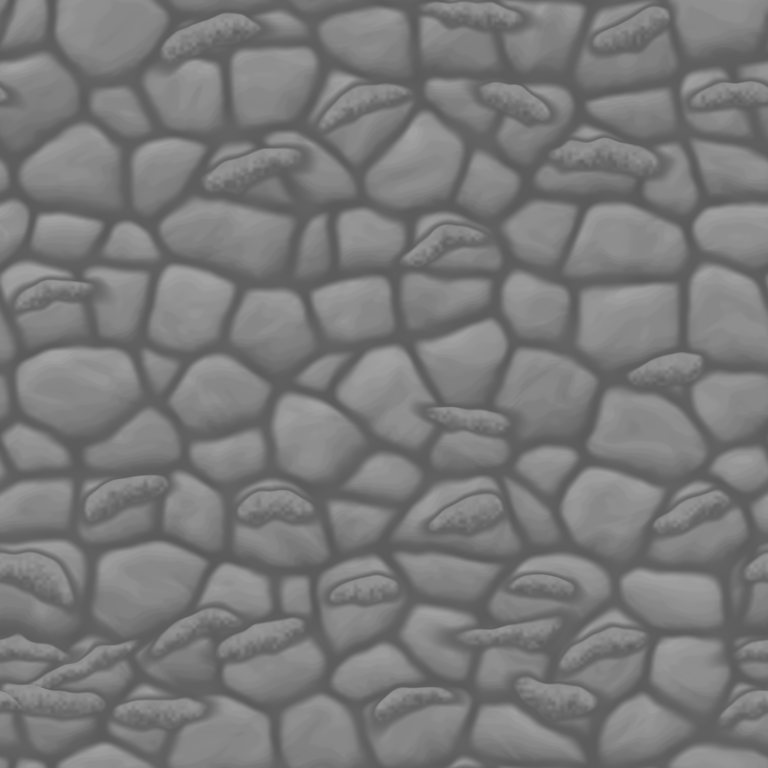
Give the GLSL for this texture, as a three.js fragment shader.

```glsl
// Hand-painted grey rubble wall that tiles: a wrapped, weighted Voronoi diagram
// with rounded corners makes the stones, posterised noise gives brush planes,
// and bent lens shapes hung on some stones make the rough, grainy ledges.
varying vec2 vUv;

const vec2 GRID = vec2(9.0, 11.0);   // stones across and up

vec2 hash2(vec2 p) {
  vec3 q = fract(p.xyx * vec3(0.1031, 0.1030, 0.0973));
  q += dot(q, q.yzx + 33.33);
  return fract((q.xx + q.yz) * q.zy);
}

// Value noise that wraps after a whole period
float noise(vec2 p, float period) {
  vec2 i = floor(p), f = fract(p);
  f = f * f * (3.0 - 2.0 * f);
  float a = hash2(mod(i, period)).x;
  float b = hash2(mod(i + vec2(1.0, 0.0), period)).x;
  float c = hash2(mod(i + vec2(0.0, 1.0), period)).x;
  float d = hash2(mod(i + 1.0, period)).x;
  return mix(mix(a, b, f.x), mix(c, d, f.x), f.y);
}

vec2 rotate(vec2 p, float a) {
  return vec2(cos(a) * p.x + sin(a) * p.y, cos(a) * p.y - sin(a) * p.x);
}

// Stone centre in grid units; each row is shifted by its own amount
vec2 stoneCentre(vec2 cell) {
  vec2 id = mod(cell, GRID);
  float rowShift = 0.6 * (hash2(vec2(id.y, 71.0)).x - 0.5);
  return cell + 0.5 + (hash2(id + 3.0) - 0.5) * vec2(0.75, 0.65) + vec2(rowShift, 0.0);
}

// Squared distance less the stone's weight, so that sizes vary
float stonePower(vec2 toCentre, vec2 cell) {
  return dot(toCentre, toCentre) - 0.5 * hash2(mod(cell, GRID) + 19.0).x;
}

// Ledge around a stone: x = signed inner distance, y = height from -1 to 1
vec2 ledge(vec2 local, vec2 id) {
  vec2 r = hash2(id + 41.0), s = hash2(id + 57.0);
  vec2 q = rotate(local - vec2(0.0, 0.022), (r.x - 0.4) * 0.7);
  q.y += (s.x - 0.3) * 6.0 * q.x * q.x;
  q.y += 0.008 * (noise(q * 45.0 + id * 9.0, 512.0) - 0.5);
  vec2 size = vec2(mix(0.045, 0.075, r.y), mix(0.013, 0.021, s.y));
  vec2 e = abs(q / size);
  float reach = pow(pow(e.x, 2.4) + pow(e.y, 2.4), 1.0 / 2.4);
  return vec2((1.0 - reach) * size.y, q.y / size.y);
}

void main() {
  // Hand-drawn wobble of all outlines
  vec2 uv = vUv;
  uv += 0.016 * (vec2(noise(vUv * 14.0, 14.0), noise(vUv * 14.0 + 5.0, 14.0)) - 0.5);
  uv += 0.004 * (vec2(noise(vUv * 48.0, 48.0), noise(vUv * 48.0 + 9.0, 48.0)) - 0.5);
  vec2 p = uv * GRID, base = floor(p);

  // Find the stone that owns this point
  float best = 1e3;
  vec2 owner = base;
  for (int j = -2; j <= 2; j++) for (int i = -2; i <= 2; i++) {
    vec2 cell = base + vec2(float(i), float(j));
    float power = stonePower(p - stoneCentre(cell), cell);
    if (power < best) { best = power; owner = cell; }
  }
  vec2 centre = stoneCentre(owner), id = mod(owner, GRID);

  // Blend the distances to all borders, and gather the ledges
  float total = 1e-9, dirTotal = 1e-9;
  vec2 outward = vec2(0.0), lip = vec2(-1.0, 0.0);
  for (int j = -2; j <= 2; j++) for (int i = -2; i <= 2; i++) {
    vec2 cell = base + vec2(float(i), float(j));
    vec2 other = stoneCentre(cell), cellId = mod(cell, GRID);
    if (distance(cell, owner) > 0.5) {
      float border = 0.5 * (stonePower(p - other, cell) - best) / length((other - centre) * GRID);
      total += exp(-200.0 * border);
      float w = exp(-75.0 * border);
      outward += w * normalize((other - centre) / GRID);
      dirTotal += w;
    }
    if (hash2(cellId + 83.0).x < 0.24) {
      vec2 l = ledge((p - other) / GRID, cellId);
      if (l.x > lip.x) lip = l;
    }
  }
  float depth = max(-log(total) / 200.0, 0.0);
  outward /= dirTotal;

  // Stone face: light from above, broken into brush planes
  vec2 local = (p - centre) / GRID;
  vec2 brush = rotate(local, (hash2(id + 7.0).x - 0.4) * 1.6) * vec2(20.0, 42.0) + id * 23.0;
  brush += 1.2 * noise(brush * 0.8 + 60.0, 512.0);
  float strokes = 0.7 * noise(brush, 512.0) + 0.3 * noise(brush * 2.3, 512.0) - 0.5;
  float facing = outward.y - 0.3 * outward.x;
  float face = 0.54 + 0.04 * (hash2(id + 29.0).y - 0.5) + 0.5 * local.y + 0.10 * strokes;
  face += 0.07 * facing * smoothstep(0.04, 0.008, depth);
  float level = face * 36.0;
  float planes = (floor(level) + smoothstep(0.25, 0.75, fract(level))) / 36.0;
  face = mix(face, planes, 0.75) - 0.035 * smoothstep(0.022, 0.004, depth);

  // Soft dark joints
  float smudge = noise(vUv * 30.0, 30.0);
  float joint = 0.355 + 0.035 * smudge;
  float tone = mix(joint, face, smoothstep(0.001, 0.011 + 0.004 * smudge, depth));

  // Ledges: pale top, grainy underside, dark rim
  float grain = 0.6 * noise(vUv * 190.0, 190.0) + 0.4 * noise(vUv * 95.0, 95.0) - 0.5;
  float ledgeTone = mix(0.40, 0.56, smoothstep(-0.9, 0.6, lip.y + 0.7 * grain));
  ledgeTone += 0.05 * grain + 0.04 * strokes;
  tone = mix(tone, 0.37, 0.85 * smoothstep(-0.009, 0.0, lip.x));
  tone = mix(tone, ledgeTone, smoothstep(-0.001, 0.0025, lip.x));

  gl_FragColor = vec4(vec3(clamp(tone, 0.34, 0.63)), 1.0);
}
```
